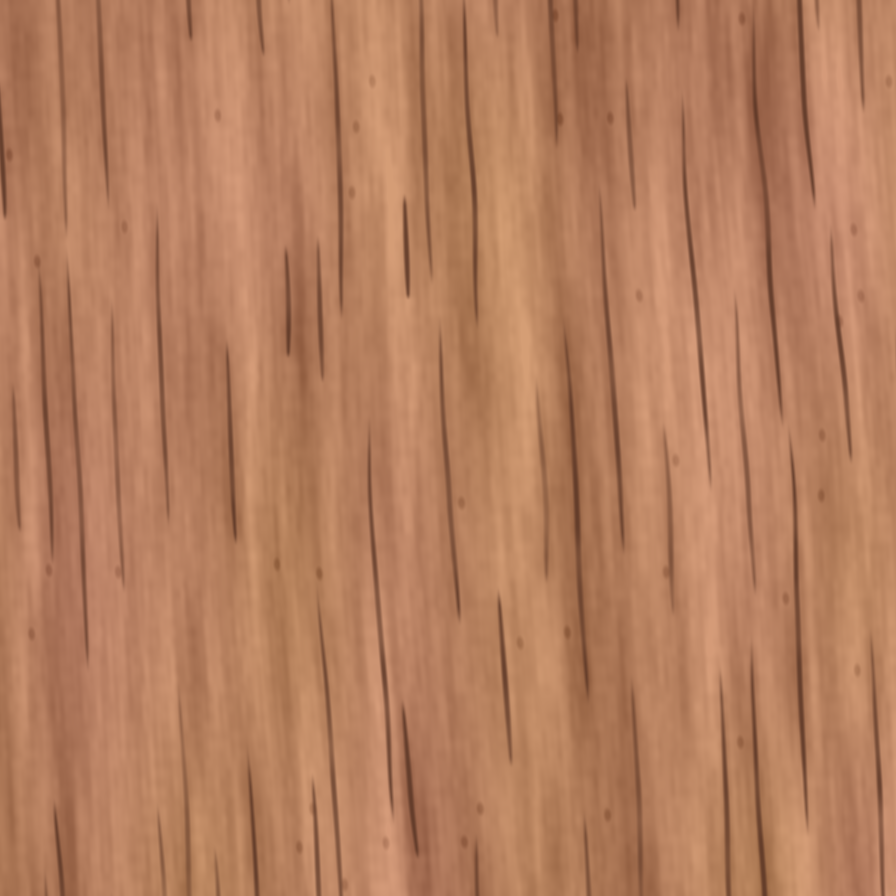
Write a Shadertoy shader that draws this texture.

```glsl
// Warm brown wood with a steep, slightly leaning grain.
// Stretched value noise tints the streaks and fibres; tapered dark
// cracks are scattered one per cell in a grid that follows the grain.
#define LEAN 0.045
#define WAVER 0.022
#define CRACK_COLUMNS 22.0
#define CRACK_ROWS 2.0
#define CRACK_SHARE 0.88
#define CRACK_WIDTH 0.0027
#define CRACK_SOFTNESS 0.0022
#define FLECK_SHARE 0.035
#define MEAN_TONE 0.76
#define DARK_WOOD vec3(0.52, 0.32, 0.21)
#define LIGHT_WOOD vec3(0.80, 0.58, 0.44)
#define CRACK_COLOR vec3(0.36, 0.215, 0.15)

float hash(vec2 p) {
    return fract(sin(dot(p, vec2(127.1, 311.7))) * 43758.5453);
}

float noise(vec2 p) {
    vec2 cell = floor(p), f = fract(p);
    f = f * f * (3.0 - 2.0 * f);
    float low = mix(hash(cell), hash(cell + vec2(1, 0)), f.x);
    float high = mix(hash(cell + vec2(0, 1)), hash(cell + vec2(1, 1)), f.x);
    return mix(low, high, f.y);
}

// Noise centred on zero
float streak(vec2 p, vec2 frequency) {
    return noise(p * frequency + frequency.yx * 3.7) - 0.5;
}

// Bends the canvas so that the grain runs along y
vec2 grainSpace(vec2 uv) {
    float bend = noise(uv * vec2(2.5, 2.2) + 4.0) - 0.5;
    return vec2(uv.x + LEAN * uv.y + WAVER * bend, uv.y);
}

// Tone along the dark to light wood ramp
float woodTone(vec2 g) {
    float tone = MEAN_TONE;
    tone += 0.38 * streak(g, vec2(5.0, 2.6));
    tone += 0.48 * streak(g, vec2(17.0, 1.6));
    tone += 0.42 * streak(g, vec2(46.0, 3.2));
    tone += 0.34 * streak(g, vec2(105.0, 6.0));
    tone += 0.18 * streak(g, vec2(190.0, 24.0));
    tone += 0.10 * streak(g, vec2(130.0, 95.0));
    return tone;
}

// x: coverage by crack cores, y: shade of the wood beside them
vec2 cracks(vec2 g, float softness) {
    vec2 result = vec2(0.0);
    float homeColumn = floor(g.x * CRACK_COLUMNS);
    for (float i = -1.0; i <= 1.0; i++) {
        float column = homeColumn + i;
        float shift = hash(vec2(column, 5.3));
        float homeRow = floor(g.y * CRACK_ROWS + shift);
        for (float j = -1.0; j <= 1.0; j++) {
            vec2 id = vec2(column, homeRow + j);
            if (hash(id + 31.0) > CRACK_SHARE) continue;
            vec2 center = vec2(column + mix(0.15, 0.85, hash(id + 7.1)),
                id.y - shift + mix(0.3, 0.7, hash(id + 13.7)));
            center /= vec2(CRACK_COLUMNS, CRACK_ROWS);
            float halfLength = mix(0.06, 0.25, hash(id + 19.9));
            float along = (g.y - center.y) / halfLength;
            float wiggle = 0.006 * (noise(vec2(g.y * 9.0, id.x * 3.1 + id.y)) - 0.5);
            float across = abs(g.x - center.x + wiggle);
            // Thickest below the middle, thin towards both tips
            float taper = max(1.0 - along * along, 0.0) * (1.0 - 0.35 * along);
            float strength = mix(0.4, 1.0, hash(id + 23.3));
            strength *= 0.75 + 0.5 * noise(vec2(g.y * 24.0, id.x + 8.0 * id.y));
            float width = CRACK_WIDTH * (0.4 + 0.6 * taper);
            float core = 1.0 - smoothstep(width - softness, width + softness, across);
            float fade = smoothstep(0.0, 0.35, taper);
            result.x = max(result.x, core * fade * min(strength, 1.0));
            result.y = max(result.y, exp(-across / 0.007) * fade * strength);
        }
    }
    return result;
}

// Small dark pores
float flecks(vec2 g) {
    vec2 p = g * vec2(38.0, 26.0), id = floor(p);
    vec2 offset = fract(p) - mix(vec2(0.3), vec2(0.7), vec2(hash(id), hash(id + 3.3)));
    float dotShape = 1.0 - smoothstep(0.05, 0.22, length(offset * vec2(1.0, 0.8)));
    return dotShape * step(hash(id + 41.0), FLECK_SHARE);
}

void mainImage(out vec4 fragColor, in vec2 fragCoord) {
    vec2 uv = fragCoord / iResolution.y;
    vec2 g = grainSpace(uv);
    float softness = max(CRACK_SOFTNESS, 1.0 / iResolution.y);

    vec2 crack = cracks(g, softness);
    float tone = woodTone(g) - 0.22 * crack.y - 0.35 * flecks(g);
    vec3 color = mix(DARK_WOOD, LIGHT_WOOD, clamp(tone, 0.0, 1.12));

    // Slight drift between rosy and golden wood
    color += vec3(0.0, 0.022, -0.03) * streak(g + 9.0, vec2(8.0, 2.5));
    color = mix(color, CRACK_COLOR, 0.85 * crack.x);
    fragColor = vec4(color, 1.0);
}
```
